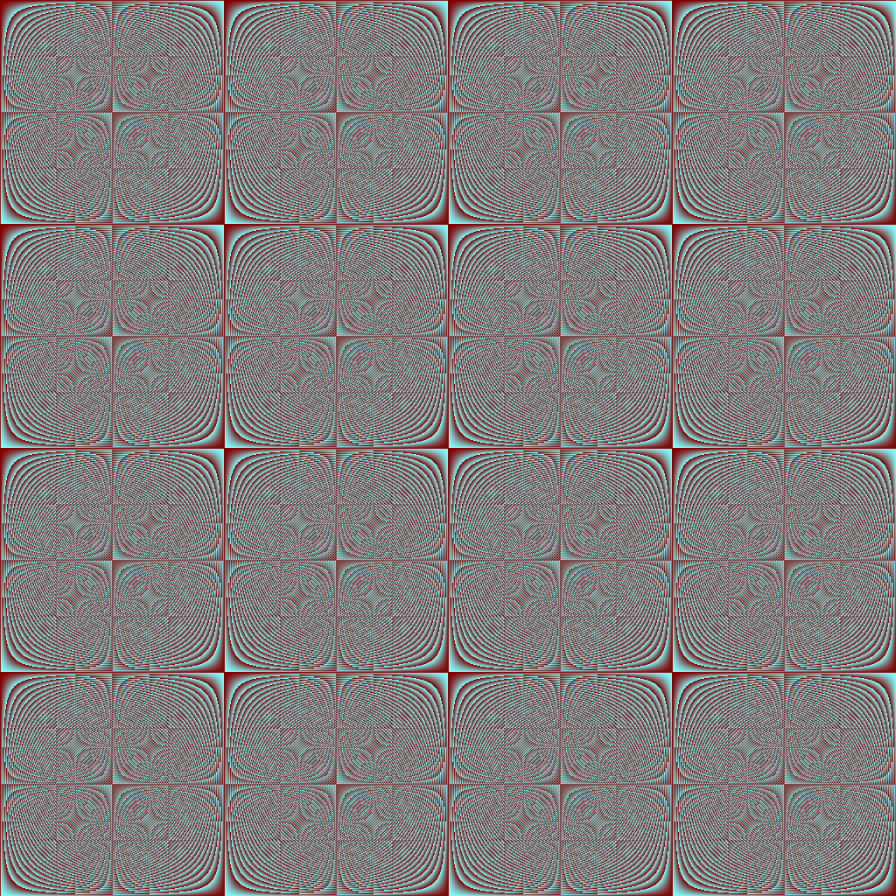
This pattern is drawn by a Shadertoy shader. Its source:

```glsl
// Product of the cell indices, wrapped inside each square tile of 256 cells
float wrappedProduct(vec2 cell) {
    vec2 local = mod(cell, 256.0);
    return fract(local.x * local.y / 256.0);
}

void mainImage(out vec4 fragColor, in vec2 fragCoord) {
    // Average the fine cells that one pixel covers
    float level = 0.0;
    for (int j = 0; j < 4; j++) {
        for (int i = 0; i < 4; i++) {
            vec2 offset = (vec2(i, j) + 0.5) / 4.0 - 0.5;
            vec2 uv = (fragCoord + offset) / iResolution.xy;

            // Four tiles each way, rows counted from the top
            vec2 cell = floor(vec2(uv.x, 1.0 - uv.y) * 4.0 * 256.0);
            level += wrappedProduct(cell) / 16.0;
        }
    }

    // Dark red to pale cyan
    fragColor = vec4(mix(vec3(0.5, 0.0, 0.0), vec3(0.5, 1.0, 1.0), level), 1.0);
}
```
